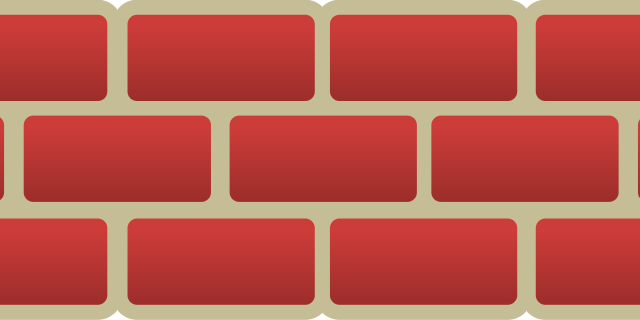
Reproduce this pattern procedurally as a Shadertoy shader.

```glsl
// Three courses of rounded red bricks in running bond with pale mortar.
// Each brick is a rounded-box distance; growing it by the joint width gives
// the mortar, whose scalloped outer rim leaves small white notches.

const vec2 BRICK_HALF = vec2(0.2926, 0.1348);
const float CORNER = 0.030;
const float MORTAR_WIDTH = 0.047;
const vec2 PITCH = vec2(0.6414, 0.3184);
const int ROWS = 3;
const int COLUMNS = 5;

const vec3 PAPER = vec3(1.0);
const vec3 MORTAR = vec3(0.77, 0.74, 0.59);
const vec3 BRICK_LIGHT = vec3(0.80, 0.235, 0.222);
const vec3 BRICK_DARK = vec3(0.62, 0.18, 0.17);

// Small sideways shifts that make the vertical joints uneven
const float OUTER_SHIFT[COLUMNS] = float[](0.0, 0.007, -0.0018, 0.0, 0.0);
const float MIDDLE_SHIFT[COLUMNS] = float[](-0.0005, 0.0047, 0.0068, -0.0042, 0.0);

float roundedBox(vec2 p, vec2 halfSize, float radius) {
    vec2 q = abs(p) - halfSize + radius;
    return length(max(q, 0.0)) + min(max(q.x, q.y), 0.0) - radius;
}

float coverage(float dist, float pixel) {
    return clamp(0.5 - dist / pixel, 0.0, 1.0);
}

vec2 brickCenter(int column, int row) {
    bool middle = row == 1;
    vec2 start = middle ? vec2(-0.2794, 0.1855) : vec2(0.0427, 0.1823);
    float shift = middle ? MIDDLE_SHIFT[column] : OUTER_SHIFT[column];
    return start + PITCH * vec2(column, row) + vec2(shift, 0.0);
}

// Vertical shading with a flat band near the top edge
vec3 brickColor(float localY) {
    float depth = 0.5 - 0.5 * localY / BRICK_HALF.y;
    return mix(BRICK_LIGHT, BRICK_DARK, clamp((depth - 0.15) / 0.8, 0.0, 1.0));
}

void mainImage(out vec4 fragColor, in vec2 fragCoord) {
    float pixel = 1.0 / iResolution.y;
    vec2 p = fragCoord * pixel;

    // Nearest brick, by distance
    float nearest = 1e3;
    float localY = 0.0;
    for (int row = 0; row < ROWS; row++) {
        for (int column = 0; column < COLUMNS; column++) {
            vec2 local = p - brickCenter(column, row);
            float dist = roundedBox(local, BRICK_HALF, CORNER);
            if (dist < nearest) {
                nearest = dist;
                localY = local.y;
            }
        }
    }

    // Layers: paper, mortar, brick
    vec3 color = mix(PAPER, MORTAR, coverage(nearest - MORTAR_WIDTH, pixel));
    color = mix(color, brickColor(localY), coverage(nearest, pixel));
    fragColor = vec4(color, 1.0);
}
```
